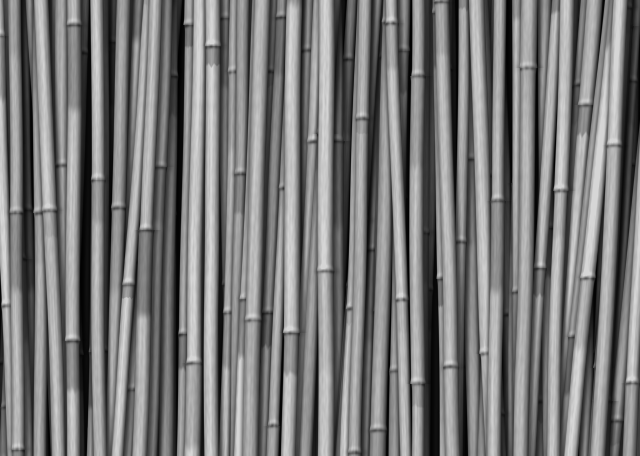
Reproduce this texture procedurally as a WebGL 2 fragment shader.

```glsl
#version 300 es
precision highp float;
// A screen of dried reed canes in greys. Layers of near-vertical canes are
// painted back to front; each has its own lean, bend, width, tone and joints,
// rounded shading, and a soft shadow on whatever lies behind it.

uniform vec2 u_resolution;
out vec4 fragColor;

const int   LAYERS       = 5;
const int   REACH        = 2;       // neighbouring cells searched on each side
const float SPACING      = 0.058;   // cane pitch inside one layer
const float RADIUS_MIN   = 0.0115;
const float RADIUS_MAX   = 0.0185;
const float LEAN_MEAN    = 0.028;
const float LEAN_REGION  = 0.10;    // lean shared by neighbours
const float LEAN_RANDOM  = 0.09;    // lean of the single cane
const float BEND         = 0.008;
const float TONE_BACK    = 0.42;
const float TONE_FRONT   = 0.78;
const float TONE_SPREAD  = 0.22;
const float LIGHT_SIDE   = -0.22;   // brightest line across a cane, -1 to 1
const float ROUNDNESS    = 0.52;
const float SHADOW_DEPTH = 0.58;
const float SHADOW_WIDTH = 0.013;
const float EDGE         = 0.0016;
const float GAP_TONE     = 0.07;

float hash(vec2 p) {
    vec3 q = fract(vec3(p.xyx) * vec3(0.1031, 0.1030, 0.0973));
    q += dot(q, q.yzx + 33.33);
    return fract((q.x + q.y) * q.z);
}

vec2 gradient(vec2 cell) {
    float a = 6.2832 * hash(cell + 17.3);
    return vec2(cos(a), sin(a));
}

// Gradient noise, about -0.7 to 0.7.
float noise(vec2 p) {
    vec2 i = floor(p), f = p - i;
    vec2 w = f * f * f * (f * (f * 6.0 - 15.0) + 10.0);
    float a = dot(gradient(i), f);
    float b = dot(gradient(i + vec2(1, 0)), f - vec2(1, 0));
    float c = dot(gradient(i + vec2(0, 1)), f - vec2(0, 1));
    float d = dot(gradient(i + vec2(1, 1)), f - vec2(1, 1));
    return mix(mix(a, b, w.x), mix(c, d, w.x), w.y);
}

float bump(float x, float width) {
    return exp(-x * x / (width * width));
}

// Paints one cane over the tone behind it.
float paintCane(float behind, vec2 p, float id, float layer, float pixel) {
    vec2 seed = vec2(id + 41.0 * layer + 100.0, layer * 7.0 + 3.0);
    float r1 = hash(seed), r2 = hash(seed + 11.7), r3 = hash(seed + 23.1);
    float depth = layer / float(LAYERS - 1);

    // Centre line
    float root = (id + 0.5 + 0.9 * (r1 - 0.5)) * SPACING;
    float lean = LEAN_MEAN + LEAN_REGION * noise(vec2(root * 2.6, 4.5))
               + LEAN_RANDOM * (r2 - 0.5);
    float centre = root + lean * (p.y - 0.5)
                 + BEND * noise(vec2(p.y * 1.8, seed.x * 3.7));

    // Joints split the cane into segments
    float span = mix(0.5, 0.95, r3);
    float along = p.y / span + 5.0 * r2;
    float segment = floor(along);
    float above = (along - segment) * span;
    float below = span - above;
    float joint = above < below ? above : -below;
    float s1 = hash(seed + vec2(segment * 3.1, 51.0));
    float s2 = hash(seed + vec2(71.0, segment * 5.3));

    float radius = mix(RADIUS_MIN, RADIUS_MAX, r3 * 0.6 + s1 * 0.4);
    radius *= 1.0 + 0.10 * bump(joint, 0.008);
    float x = p.x - centre;
    float u = clamp(x / radius, -1.0, 1.0);

    // Tone: segment colour, darker sheath under a joint, fibres
    float tone = mix(TONE_BACK, TONE_FRONT, depth)
               + TONE_SPREAD * (0.6 * r1 + 0.4 * s2 - 0.5);
    float sheath = 0.03 + 0.2 * s1;
    float ragged = below + 0.012 * noise(vec2(u * 2.0 + seed.x, p.y * 20.0));
    tone *= 1.0 - 0.32 * s2 * (1.0 - smoothstep(sheath * 0.85, sheath, ragged));
    tone *= 1.0 + 0.12 * noise(vec2(u * 3.0 + seed.x * 5.0, p.y * 4.0))
                + 0.07 * noise(vec2(u * 4.0 + seed.x, p.y * 45.0));

    // Rounded shading and joint ring
    float side = u - LIGHT_SIDE;
    tone *= 1.0 - ROUNDNESS * side * side;
    float ring = joint + 0.003 * u * u;
    float scar = 0.75 + 0.7 * noise(vec2(u * 2.0, seed.x * 1.3));
    tone *= 1.0 - 0.5 * scar * bump(ring, 0.0045);
    tone *= 1.0 + 0.12 * bump(ring - 0.010, 0.005);

    // Shadow first, then the cane itself
    float reach = abs(x - 0.003) - radius;
    float shade = 1.0 - smoothstep(-0.002, SHADOW_WIDTH, reach);
    behind *= 1.0 - SHADOW_DEPTH * shade;
    float soft = max(EDGE, 0.7 * pixel);
    float cover = 1.0 - smoothstep(-soft, soft, abs(x) - radius);
    return mix(behind, min(tone, 0.84), cover);
}

void main() {
    float pixel = 1.0 / u_resolution.y;
    vec2 p = gl_FragCoord.xy * pixel;
    float tone = GAP_TONE;
    for (int k = 0; k < LAYERS; k++) {
        float shift = 0.37 * float(k) * SPACING;
        vec2 q = p + vec2(shift, 0.0);
        float cell = floor(q.x / SPACING);
        for (int i = -REACH; i <= REACH; i++)
            tone = paintCane(tone, q, cell + float(i), float(k), pixel);
    }
    fragColor = vec4(vec3(tone), 1.0);
}
```
